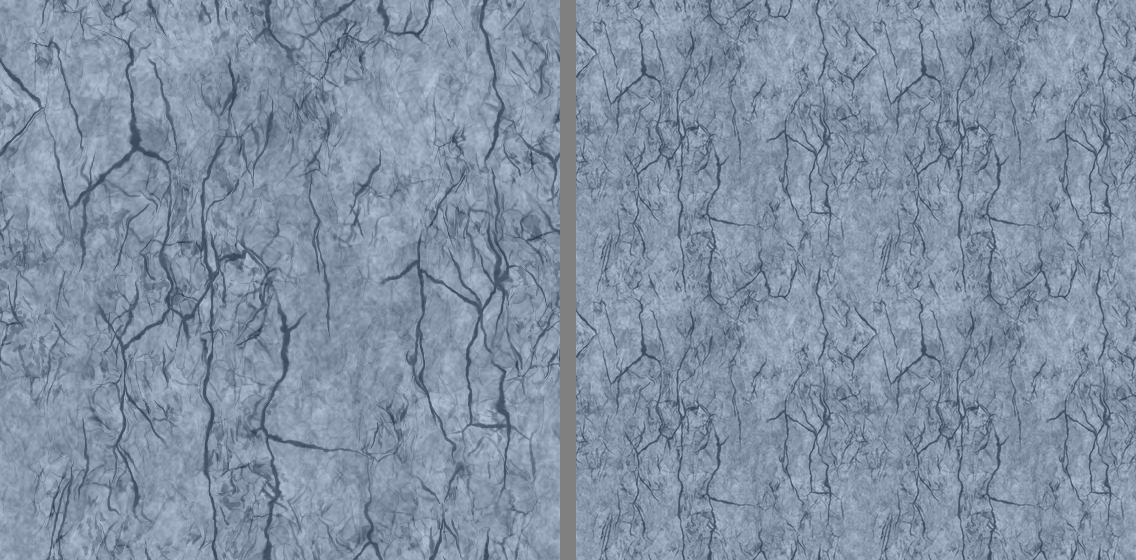
Left: one tile. Right: repeated 2 by 2.
Write a three.js fragment shader that draws this texture.

```glsl
// Weathered blue-grey stone with steep branching cracks, tiling on both axes.
varying vec2 vUv;

const vec3 SLATE_TINT = vec3(0.0, 0.06, 0.13);
const float STONE_TONE = 0.553;
const float CRACK_TONE = 0.24;

vec2 hash2(vec2 cell, float seed) {
  vec3 q = fract((cell.xyx + seed * 17.3) * vec3(0.1031, 0.1030, 0.0973));
  q += dot(q, q.yzx + 33.33);
  return fract((q.xx + q.yz) * q.zy);
}

// Value noise that wraps over a whole number of cells.
float noise(vec2 uv, vec2 cells, float seed) {
  vec2 p = uv * cells;
  vec2 i = floor(p);
  vec2 f = fract(p);
  f = f * f * (3.0 - 2.0 * f);
  vec2 lo = mod(i, cells);
  vec2 hi = mod(i + 1.0, cells);
  float bottom = mix(hash2(lo, seed).x, hash2(vec2(hi.x, lo.y), seed).x, f.x);
  float top = mix(hash2(vec2(lo.x, hi.y), seed).x, hash2(hi, seed).x, f.x);
  return mix(bottom, top, f.y);
}

float fbm(vec2 uv, vec2 cells, float gain, float seed) {
  float sum = 0.0;
  float total = 0.0;
  float weight = 1.0;
  for (int i = 0; i < 4; i++) {
    sum += weight * noise(uv, cells, seed + float(i));
    total += weight;
    weight *= gain;
    cells *= 2.0;
  }
  return sum / total;
}

vec2 warp(vec2 uv, vec2 cells, float amount, float seed) {
  vec2 shift = vec2(fbm(uv, cells, 0.5, seed), fbm(uv, cells, 0.5, seed + 7.0));
  return uv + amount * (shift - 0.5);
}

// Wrapped Voronoi plates: x = canvas distance to the border, y = random plate value.
vec2 plates(vec2 uv, vec2 cells, float seed) {
  vec2 p = uv * cells;
  vec2 base = floor(p);
  vec2 nearest = vec2(8.0);
  vec2 second = vec2(8.0);
  float id = 0.0;
  for (int y = -1; y <= 1; y++) {
    for (int x = -1; x <= 1; x++) {
      vec2 cell = base + vec2(float(x), float(y));
      vec2 rnd = hash2(mod(cell, cells), seed);
      vec2 offset = cell + 0.05 + 0.9 * rnd - p;
      if (dot(offset, offset) < dot(nearest, nearest)) {
        second = nearest;
        nearest = offset;
        id = fract(rnd.x * 7.0 + rnd.y * 3.0);
      } else if (dot(offset, offset) < dot(second, second)) {
        second = offset;
      }
    }
  }
  vec2 normal = normalize(second - nearest);
  return vec2(dot(0.5 * (nearest + second), normal) / length(normal * cells), id);
}

float line(float dist, float width) {
  return 1.0 - smoothstep(width * 0.35, width + 0.0013, dist);
}

// Scattered steep tapered splits, at most one per cell.
float splits(vec2 uv, float cells, float width, float share, float seed) {
  vec2 base = floor(uv * cells);
  float ink = 0.0;
  for (int y = -1; y <= 1; y++) {
    for (int x = -1; x <= 1; x++) {
      vec2 cell = base + vec2(float(x), float(y));
      vec2 wrapped = mod(cell, vec2(cells));
      vec2 rnd = hash2(wrapped, seed + 1.0);
      vec2 q = uv - (cell + hash2(wrapped, seed)) / cells;
      float tilt = (rnd.x - 0.5) * 1.5;
      vec2 axis = vec2(sin(tilt), cos(tilt));
      float reach = (0.25 + 0.6 * fract(rnd.x * 9.0 + rnd.y)) / cells;
      float along = dot(q, axis) / reach;
      float taper = max(1.0 - along * along, 0.0);
      float across = abs(q.x * axis.y - q.y * axis.x);
      float mark = line(across, width * taper) * smoothstep(0.0, 0.35, taper);
      ink = max(ink, mark * step(rnd.y, share));
    }
  }
  return ink;
}

void main() {
  vec2 uv = vUv;
  vec2 bent = warp(uv, vec2(7.0, 6.0), 0.07, 1.0);
  vec2 jagged = warp(bent, vec2(34.0, 26.0), 0.022, 20.0);
  float ragged = 0.3 + 1.2 * fbm(uv, vec2(45.0, 32.0), 0.8, 30.0);

  // Mottled stone body with crisp grain
  float patches = fbm(bent, vec2(6.0, 4.0), 0.65, 40.0) - 0.5;
  float mottle = fbm(jagged, vec2(40.0, 30.0), 0.9, 50.0) - 0.5;
  float grain = noise(uv, vec2(220.0, 210.0), 60.0) + noise(uv, vec2(130.0, 120.0), 61.0) - 1.0;
  float tone = STONE_TONE + 0.18 * patches + 0.24 * mottle + 0.065 * grain;

  // Plates with hairline joints and ragged veins, stronger in broken zones
  float broken = smoothstep(0.38, 0.64, fbm(uv, vec2(7.0, 5.0), 0.6, 70.0));
  float gaps = smoothstep(0.35, 0.65, noise(bent, vec2(26.0, 20.0), 95.0));
  vec2 small = plates(jagged, vec2(40.0, 28.0), 80.0);
  vec2 medium = plates(jagged, vec2(19.0, 12.0), 90.0);
  tone += 0.06 * (small.y - 0.5) + 0.04 * (medium.y - 0.5);
  tone -= 0.1 * line(small.x, 0.0014 * ragged) * gaps * (0.4 + 0.6 * broken);
  tone -= 0.2 * line(medium.x, 0.002 * ragged) * broken * (0.25 + 0.75 * gaps);
  float vein = abs(fbm(jagged, vec2(22.0, 13.0), 0.6, 98.0) - 0.5);
  tone -= 0.09 * (1.0 - smoothstep(0.004, 0.022, vein)) * (0.4 + 0.6 * broken) * (1.0 - gaps);

  // Dark flaked pits
  float pits = fbm(jagged, vec2(42.0, 25.0), 0.7, 100.0);
  tone -= 0.13 * smoothstep(0.61, 0.67, pits) * (0.3 + 0.7 * broken);

  // Two wandering vertical faults, branches and splits of three sizes
  float swell = noise(uv, vec2(6.0, 13.0), 110.0);
  vec2 faultUv = jagged + 0.07 * (noise(uv, vec2(2.0, 5.0), 115.0) - 0.5);
  float faultDist = abs(fract((faultUv.x - 0.39) * 2.0 + 0.5) - 0.5) * 0.5;
  float fault = line(faultDist, (0.001 + 0.005 * swell) * ragged) * smoothstep(0.1, 0.35, swell);
  float branchMask = smoothstep(0.48, 0.7, noise(uv, vec2(8.0, 6.0), 120.0));
  float branchDist = plates(jagged, vec2(8.0, 4.0), 130.0).x;
  float branch = line(branchDist, 0.004 * branchMask * ragged) * branchMask;
  float longSplit = splits(jagged, 7.0, 0.0034 * ragged, 0.4, 140.0);
  float shortSplit = splits(jagged, 18.0, 0.0027 * ragged, 0.45, 150.0) * (0.2 + 0.65 * broken);
  float chip = splits(jagged, 34.0, 0.002 * ragged, 0.4, 160.0) * (0.1 + 0.4 * broken);
  float crack = max(max(fault, branch), max(longSplit * 0.85, max(shortSplit, chip)));

  // Soft shade beside the faults, then the dark crack floor
  tone -= 0.03 * exp(-faultDist * 110.0);
  tone = mix(tone, CRACK_TONE + 0.15 * mottle, 0.92 * crack);
  gl_FragColor = vec4(clamp(tone, 0.2, 0.7) + SLATE_TINT, 1.0);
}
```
